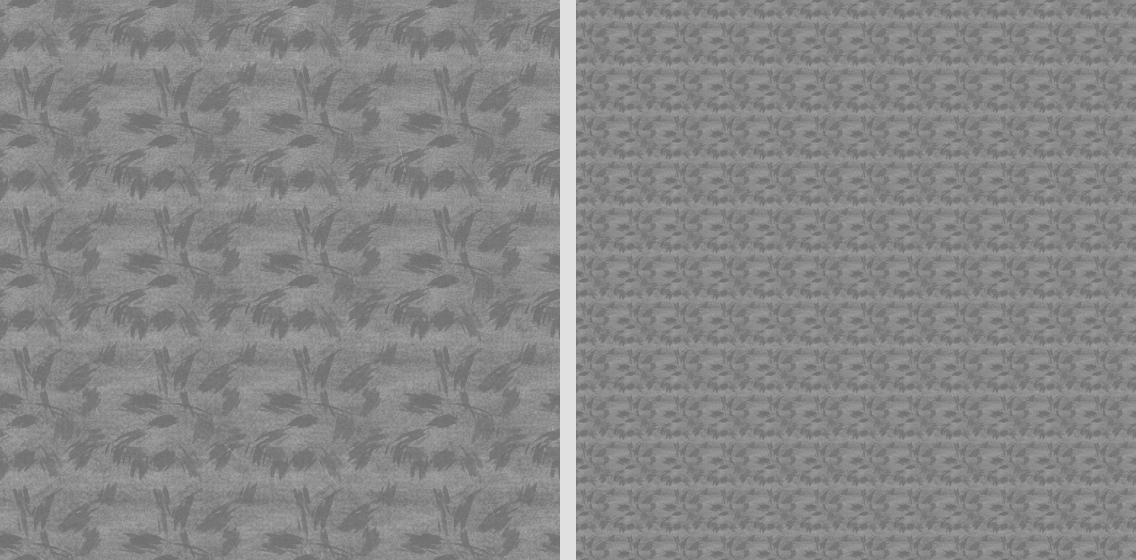
Left: one tile. Right: repeated 3 by 3.
This texture is drawn by a Shadertoy shader. Its source:

```glsl
// Worn grey plaster: a brushed tile repeated four by four over the canvas.
// Dark bristle patches are scattered on a mottled, horizontally streaked base;
// fine grain, scuffs and pale scratches vary over the whole canvas. All wraps.

const float TILES = 4.0;
const float LIGHT_GREY = 0.553;
const float DARK_GREY = 0.447;
const vec2 NO_WRAP = vec2(512.0);

float hash(vec2 p) {
    return fract(sin(dot(p, vec2(127.1, 311.7))) * 43758.5);
}

vec2 hash2(float n) {
    return vec2(hash(vec2(n, 3.7)), hash(vec2(n, 9.2)));
}

// Value noise whose lattice wraps after a whole number of cells
float wrapNoise(vec2 p, vec2 period, float seed) {
    vec2 cell = floor(p);
    vec2 f = fract(p);
    f = f * f * (3.0 - 2.0 * f);
    vec2 a = mod(cell, period) + seed;
    vec2 b = mod(cell + 1.0, period) + seed;
    float low = mix(hash(a), hash(vec2(b.x, a.y)), f.x);
    float high = mix(hash(vec2(a.x, b.y)), hash(b), f.x);
    return mix(low, high, f.y);
}

float wrapFbm(vec2 p, vec2 frequency, float seed) {
    float sum = 0.0;
    float weight = 0.5;
    for (int i = 0; i < 4; i++) {
        sum += weight * wrapNoise(p * frequency, frequency, seed + float(i) * 5.3);
        frequency *= 2.0;
        weight *= 0.55;
    }
    return sum / 1.01;
}

// Shortest offset from a centre on the wrapped unit square, turned by an angle
vec2 localFrame(vec2 p, vec2 center, float angle) {
    vec2 d = fract(p - center + 0.5) - 0.5;
    float c = cos(angle);
    float s = sin(angle);
    return vec2(c * d.x + s * d.y, c * d.y - s * d.x);
}

// Soft blob broken into bristle lines towards its rim
float brushPatch(vec2 d, vec2 size, float bend, float density, float seed) {
    d.y += bend * d.x * d.x;
    float bristle = wrapNoise(d * vec2(7.0, 58.0) + 200.0, NO_WRAP, seed);
    float reach = 1.0 - length(d / size);
    return smoothstep(0.0, 0.35, reach * 1.1 + (bristle - 0.5) * 1.3 + density);
}

// Sixteen dense patches on a jittered grid, then ten sparse scratchy ones
float brushLayer(vec2 p, float breakup) {
    float bare = 1.0;
    for (int i = 0; i < 26; i++) {
        float n = float(i);
        bool dense = i < 16;
        vec2 place = hash2(n + 1.3);
        vec2 shape = hash2(n + 41.6);
        vec2 style = hash2(n + 83.9);
        vec2 gridCell = vec2(mod(n, 4.0), floor(n / 4.0));
        vec2 center = dense ? (gridCell + place) / 4.0 : place;
        vec2 size = dense ? mix(vec2(0.09, 0.05), vec2(0.17, 0.10), shape)
                          : mix(vec2(0.13, 0.06), vec2(0.20, 0.12), shape);
        float angle = mix(-0.3, 2.0, style.x);
        float density = (dense ? -0.2 : -0.65) + breakup;
        vec2 d = localFrame(p, center, angle);
        float cover = brushPatch(d, size, (style.y - 0.5) * 3.0, density, n * 7.1);
        bare *= 1.0 - cover * mix(0.6, 0.95, style.y);
    }
    return 1.0 - bare;
}

// Thin broken contour lines of a noise field
float cracks(vec2 p) {
    float field = wrapFbm(p, vec2(5.0), 31.0);
    float patches = smoothstep(0.5, 0.7, wrapNoise(p * 6.0, vec2(6.0), 17.0));
    return patches * (1.0 - smoothstep(0.0, 0.03, abs(field - 0.5)));
}

float scratches(vec2 uv) {
    float sum = 0.0;
    for (int i = 0; i < 14; i++) {
        float n = float(i) + 150.4;
        vec2 style = hash2(n + 30.0);
        vec2 d = abs(localFrame(uv, hash2(n), mix(0.8, 2.6, style.x)));
        float halfLength = mix(0.008, 0.04, style.y * style.y);
        float line = 1.0 - smoothstep(0.0, 0.0016, d.y);
        sum += line * (1.0 - smoothstep(0.4, 1.0, d.x / halfLength));
    }
    return min(sum, 1.0);
}

void mainImage(out vec4 fragColor, in vec2 fragCoord) {
    vec2 uv = fragCoord / iResolution.xy;
    vec2 p = fract(uv * TILES);

    // Base: cloudy mottling and horizontal trowel streaks
    float mottle = wrapFbm(p, vec2(4.0, 7.0), 11.0) - 0.5;
    float streak = wrapNoise(p * vec2(7.0, 56.0), vec2(7.0, 56.0), 23.0) - 0.5;
    float grey = LIGHT_GREY + 0.16 * mottle + 0.045 * streak;

    // Dark brushwork and hairline cracks
    float dark = brushLayer(p, -1.5 * mottle);
    grey = mix(grey, DARK_GREY, dark);
    grey -= 0.04 * cracks(p) * (1.0 - dark);

    // Canvas-wide grain, scuffs and scratches
    float grain = wrapNoise(uv * 384.0, vec2(384.0), 5.0) - 0.5;
    float scuffArea = smoothstep(0.65, 0.9, wrapNoise(uv * 9.0, vec2(9.0), 47.0));
    float scuff = scuffArea * smoothstep(0.72, 0.95, wrapNoise(uv * 160.0, vec2(160.0), 61.0));
    grey += grain * mix(0.09, 0.035, dark) + 0.06 * scuff + 0.08 * scratches(uv);

    fragColor = vec4(vec3(grey), 1.0);
}
```
